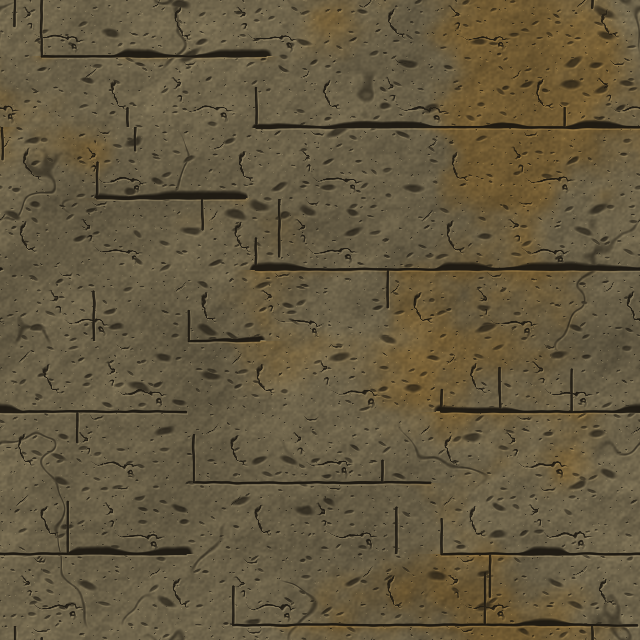
Reproduce this texture procedurally as a Shadertoy shader.

```glsl
// Weathered ochre stone wall: nine courses with broken mortar joints, pits and cracks.
// A height field and a cavity mask are built from wrapping noise and distances,
// then the stone is lit from the upper left and the cavities are darkened.

float hash(vec2 p) {
    return fract(sin(dot(p, vec2(127.1, 311.7))) * 43758.5453);
}

// Value noise with n cells across the canvas, wrapping at its edges
float noise(vec2 p, float n) {
    p *= n;
    vec2 i = floor(p), f = fract(p);
    f = f * f * (3.0 - 2.0 * f);
    vec2 a = mod(i, n), b = mod(i + 1.0, n);
    return mix(mix(hash(a), hash(vec2(b.x, a.y)), f.x),
               mix(hash(vec2(a.x, b.y)), hash(b), f.x), f.y);
}

float fbm(vec2 p, float n, int octaves) {
    float sum = 0.0, amplitude = 0.5;
    for (int i = 0; i < octaves; i++) {
        sum += amplitude * noise(p + 0.137 * float(i), n);
        amplitude *= 0.5;
        n *= 2.0;
    }
    return sum + amplitude;
}

// Centre and half length of the horizontal joint under course k
vec2 jointSpan(float k) {
    if (mod(k, 2.0) > 0.5) return vec2(k < 4.0 ? 0.99 : 0.70, 0.30);
    float rise = 1.0 - k / 8.0;
    return vec2(0.24 + 0.44 * rise * rise, 0.055 + abs(k - 4.0) * (k < 4.0 ? 0.065 : 0.03));
}

// Offset to the nearest horizontal joint: x past its ends, y above it
vec2 jointOffset(vec2 p) {
    float r = p.y * 9.0 - 0.21 + 0.5;
    vec2 span = jointSpan(mod(floor(r), 9.0));
    float x = abs(fract(p.x - span.x + 0.5) - 0.5) - span.y;
    return vec2(max(x, 0.0), (fract(r) - 0.5) / 9.0);
}

float joints(vec2 p) {
    // Horizontal joints, with ragged overhangs of shadow above them
    vec2 o = jointOffset(p);
    float overhang = o.y > 0.0 ? 0.011 * smoothstep(0.5, 0.85, noise(p, 14.0)) : 0.0;
    float w = 0.0017 + overhang;
    float depth = 1.0 - smoothstep(0.5 * w, w + 0.0012, length(o));

    // Upright joints: one at the start of each span, two scattered
    float r = p.y * 9.0 - 0.21, course = mod(floor(r), 9.0), v = fract(r);
    vec2 span = jointSpan(course);
    for (int i = 0; i < 3; i++) {
        vec2 seed = vec2(course, float(i) * 7.3 + 2.0);
        float x = i == 0 ? span.x - span.y : hash(seed);
        float tall = 0.25 + 0.65 * hash(seed + 3.1);
        float low = i == 0 || hash(seed + 5.7) > 0.5 ? 0.0 : 1.0 - tall;
        float dx = abs(fract(p.x - x + 0.5) - 0.5);
        float dy = max(max(low - v, v - low - tall), 0.0) / 9.0;
        depth = max(depth, 0.9 * (1.0 - smoothstep(0.001, 0.0028, length(vec2(dx, dy)))));
    }
    return depth;
}

// Scattered flat pits, mostly small
float pits(vec2 p, float n) {
    float depth = 0.0;
    vec2 cell = floor(p * n);
    for (int y = -1; y <= 1; y++)
    for (int x = -1; x <= 1; x++) {
        vec2 c = cell + vec2(x, y), id = mod(c, n);
        float size = hash(id + 4.7);
        vec2 d = p * n - c - 0.2 - 0.6 * vec2(hash(id), hash(id + 9.2));
        d.y += d.x * (hash(id + 2.3) - 0.5);
        float radius = 0.03 + 0.3 * pow(size, 5.0);
        depth = max(depth, 1.0 - smoothstep(0.4 * radius, radius, length(d * vec2(0.6, 1.3))));
    }
    return depth;
}

// Craggy breaks, three of each kind per course, shifted from course to course
float crags(vec2 p) {
    float depth = 0.0, r = p.y * 9.0 - 0.21, course = mod(floor(r), 9.0);
    for (int i = 0; i < 2; i++) {
        float kind = float(i);
        float x = p.x * 3.0 + hash(vec2(course, 6.4)) + 0.45 * kind;
        vec2 q = vec2((fract(x) - 0.5) / 3.0, (fract(r) - 0.5) / 9.0);
        vec2 s = vec2(q.x + 0.45 * q.y, q.y) / (vec2(0.045, 0.054) * (1.0 - 0.3 * kind));
        float w = 0.055 * max(0.0, 1.0 - length(s));
        float ridge = abs(fbm(q + 0.31 + 0.27 * kind, 26.0, 4) - 0.5);
        depth = max(depth, (1.0 - smoothstep(0.4 * w, w + 0.012, ridge)) * smoothstep(0.0, 0.012, w));
    }
    return depth;
}

// Height in x, darkness of cavities in y
vec2 relief(vec2 p) {
    vec2 ragged = p + 0.012 * (vec2(fbm(p, 40.0, 2), fbm(p + 0.43, 40.0, 2)) - 0.5);
    vec2 straight = mix(p, ragged, 0.3);
    float hairline = 1.0 - smoothstep(0.0, 0.012, abs(fbm(p + 0.21, 5.0, 4) - 0.5));
    hairline *= smoothstep(0.5, 0.7, noise(p + 0.6, 9.0));
    float hollow = max(pits(ragged, 26.0), 0.8 * pits(ragged + 0.37, 55.0));
    float cavity = max(max(joints(straight), 0.9 * crags(ragged)), max(0.65 * hollow, 0.5 * hairline));
    return vec2(fbm(p, 8.0, 6) - 0.09 * cavity, cavity);
}

void mainImage(out vec4 fragColor, in vec2 fragCoord) {
    vec2 p = fragCoord / iResolution.xy;
    vec2 here = relief(p);
    float light = here.x - relief(p + vec2(-0.0015, 0.0022)).x;

    // Grey-brown stone with ochre stains, also along the lit edge below joints
    vec2 o = jointOffset(p);
    float rim = o.y < 0.0 ? exp(o.y * 90.0 - o.x * 60.0) : 0.0;
    float ochre = smoothstep(0.46, 0.66, fbm(p + 0.71, 4.0, 5) + 0.12 * rim);
    vec3 stone = mix(vec3(0.42, 0.38, 0.285), vec3(0.45, 0.36, 0.20), ochre);
    stone *= 0.86 + 0.26 * fbm(p + 0.37, 6.0, 5);
    stone *= 0.93 + 0.14 * noise(p, 230.0);
    stone *= clamp(1.0 + 4.5 * light, 0.55, 1.2);

    vec3 shadow = vec3(0.10, 0.085, 0.06);
    fragColor = vec4(mix(stone, shadow, 0.92 * here.y), 1.0);
}
```
